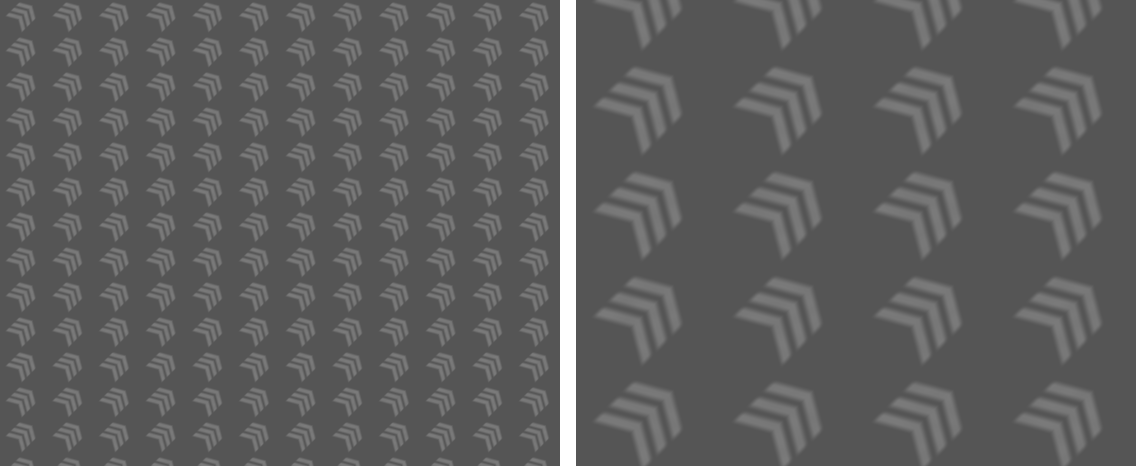
Left, the full canvas; right, a detail of the centre.
This pattern is drawn by a Shadertoy shader. Its source:

```glsl
// Three nested chevrons pointing up and right; the cell is one unit wide
float chevrons(vec2 p, float pixel) {
    // Fold across the diagonal axis so both arms share one formula
    float along = dot(p, vec2(0.7071));
    float across = abs(dot(p, vec2(-0.7071, 0.7071)));

    float bars = 0.0;
    for (int i = -1; i <= 1; i++) {
        float arm = abs(along - 0.154 * float(i) + 0.577 * across) * 0.866;
        bars = max(bars, 1.0 - smoothstep(0.010, 0.062 + 0.5 * pixel, arm));
    }

    // Tails are cut parallel to the axis
    float soft = max(0.022, pixel);
    return bars * (1.0 - smoothstep(0.243 - soft, 0.243 + soft, across));
}

// Layered sines for faint uneven ink
float unevenness(vec2 p) {
    return sin(p.x * 17.3 + 2.0 * sin(p.y * 11.9)) * sin(p.y * 23.7 + sin(p.x * 7.1));
}

void mainImage(out vec4 fragColor, in vec2 fragCoord) {
    // Twelve columns across, rows counted down from the top edge
    vec2 p = vec2(fragCoord.x, fragCoord.y - iResolution.y) * 12.0 / iResolution.x;
    vec2 cellSize = vec2(1.0, 0.75);
    vec2 local = mod(p, cellSize);

    float ink = chevrons(local - vec2(0.542, 0.48), 12.0 / iResolution.x);
    float inkTone = 0.472 + 0.008 * unevenness(p);
    fragColor = vec4(vec3(mix(0.333, inkTone, ink)), 1.0);
}
```
